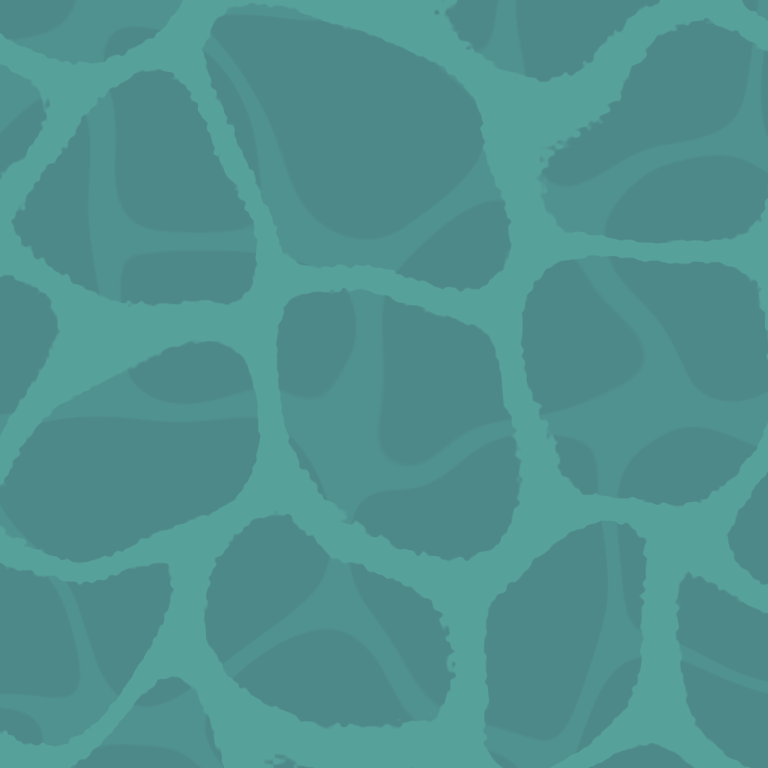
Give the GLSL for this texture, as a three.js fragment shader.

```glsl
// Teal water caustics: a ragged bright web of rounded cells over a fainter, thinner web.
varying vec2 vUv;

const vec3 DEEP_TEAL = vec3(0.304, 0.538, 0.541);
const vec3 FAINT_TEAL = vec3(0.314, 0.573, 0.565);
const vec3 BRIGHT_TEAL = vec3(0.343, 0.632, 0.606);

vec2 hash2(vec2 p) {
  vec3 q = fract(vec3(p.xyx) * vec3(0.1031, 0.1030, 0.0973));
  q += dot(q, q.yzx + 33.33);
  return fract((q.xx + q.yz) * q.zy);
}

// Smooth two-channel value noise in 0..1.
vec2 noise2(vec2 p) {
  vec2 cell = floor(p);
  vec2 f = fract(p);
  f = f * f * (3.0 - 2.0 * f);
  vec2 low = mix(hash2(cell), hash2(cell + vec2(1.0, 0.0)), f.x);
  vec2 high = mix(hash2(cell + vec2(0.0, 1.0)), hash2(cell + vec2(1.0)), f.x);
  return mix(low, high, f.y);
}

vec2 warp(vec2 p, float frequency, float amount) {
  return p + amount * (noise2(p * frequency) - 0.5);
}

vec2 toSite(vec2 cell, vec2 offset, vec2 f) {
  return offset + 0.1 + 0.8 * hash2(cell + offset) - f;
}

// Distance to the cell borders, blended so that the junctions swell and round off.
float webDistance(vec2 p, float rounding) {
  vec2 cell = floor(p);
  vec2 f = fract(p);
  vec2 nearest = vec2(8.0);
  vec2 home = vec2(0.0);
  for (int y = -1; y <= 1; y++) {
    for (int x = -1; x <= 1; x++) {
      vec2 offset = vec2(float(x), float(y));
      vec2 site = toSite(cell, offset, f);
      if (dot(site, site) < dot(nearest, nearest)) {
        nearest = site;
        home = offset;
      }
    }
  }
  float total = 0.0;
  for (int y = -2; y <= 2; y++) {
    for (int x = -2; x <= 2; x++) {
      vec2 offset = home + vec2(float(x), float(y));
      vec2 site = toSite(cell, offset, f);
      vec2 between = site - nearest;
      if (dot(between, between) > 0.0001) {
        float border = dot(0.5 * (site + nearest), normalize(between));
        total += exp(-border / rounding);
      }
    }
  }
  return -rounding * log(total);
}

// Coverage of a web strand, with all lengths in canvas units.
float web(vec2 p, float scale, vec2 shift, float halfWidth, float softness) {
  float d = webDistance(p * scale + shift, 0.085) / scale;
  return 1.0 - smoothstep(halfWidth - softness, halfWidth + softness, d);
}

void main() {
  // Faint lower web with clean edges
  vec2 faintPoint = warp(vUv + 7.3, 6.0, 0.10);
  float faint = web(faintPoint, 3.0, vec2(11.0, 4.0), 0.0095, 0.0022);

  // Bright upper web with fine teeth and uneven width
  vec2 brightPoint = warp(vUv + 2.1, 5.5, 0.11);
  vec2 swell = noise2(vUv * 4.0 + 19.0);
  float teeth = noise2(vUv * 125.0).x - 0.5;
  float halfWidth = mix(0.011, 0.020, swell.x) + teeth * mix(0.004, 0.010, swell.y);
  float bright = web(brightPoint, 3.3, vec2(3.0, 8.0), halfWidth, 0.0016);

  vec3 color = mix(DEEP_TEAL, FAINT_TEAL, faint);
  color = mix(color, BRIGHT_TEAL, bright);
  gl_FragColor = vec4(color, 1.0);
}
```
